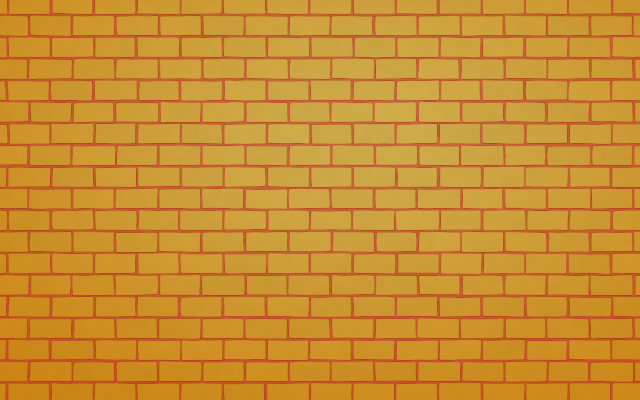
This texture is drawn by a Shadertoy shader. Its source:

```glsl
// Running-bond wall of ochre bricks with uneven terracotta joints.
// Each brick is a rounded box whose four sides tilt and wobble by hashes;
// dark red rims shade the joints and a radial glow tints the whole wall.

#define BRICKS vec2(14.83, 18.5)      // repeats across and down
#define PHASE vec2(-0.174, 0.19)      // position of the first joints
#define JOINT 0.0031                  // mean half joint, in canvas heights
#define TILT 0.0026                   // random slant of each side
#define WOBBLE 0.0016                 // waviness of each side
#define ROUNDING 0.0035               // corner radius
#define RIM 0.0022                    // width of the dark rim in the joints
#define GLOW_CENTRE vec2(0.57, 0.68)

const vec3 BRICK_LIGHT   = vec3(0.805, 0.665, 0.285);
const vec3 BRICK_DEEP    = vec3(0.800, 0.520, 0.075);
const vec3 MORTAR_LIGHT  = vec3(0.775, 0.400, 0.230);
const vec3 MORTAR_DEEP   = vec3(0.760, 0.310, 0.110);
const vec3 RIM_COLOUR    = vec3(0.660, 0.165, 0.075);

float hash(vec2 p) {
    return fract(sin(dot(p, vec2(127.1, 311.7))) * 43758.5453);
}

float noise(vec2 p) {
    vec2 i = floor(p), f = fract(p);
    f = f * f * (3.0 - 2.0 * f);
    return mix(mix(hash(i), hash(i + vec2(1, 0)), f.x),
               mix(hash(i + vec2(0, 1)), hash(i + vec2(1, 1)), f.x), f.y);
}

// Inset of one side of a brick at position t along it
float sideInset(vec2 id, float side, float t) {
    vec2 seed = id + side * vec2(37.0, 17.0);
    float slant = mix(hash(seed), hash(seed + 5.3), t) - 0.5;
    float wave = noise(vec2(t * 4.0, 0.5) + seed * 9.0) - 0.5;
    return JOINT + TILT * slant + WOBBLE * wave;
}

// Signed distance to a rounded corner box, from its distances to the sides
float roundedBox(vec2 inside) {
    vec2 q = ROUNDING - inside;
    return length(max(q, 0.0)) + min(max(q.x, q.y), 0.0) - ROUNDING;
}

void mainImage(out vec4 fragColor, in vec2 fragCoord) {
    vec2 uv = fragCoord / iResolution.xy;
    float pixel = 1.0 / iResolution.y;
    vec2 size = vec2(iResolution.x / iResolution.y, 1.0) / BRICKS;

    // Brick cell, with every other row shifted by half a brick
    vec2 grid = uv * BRICKS + PHASE;
    float row = floor(grid.y);
    grid.x -= 0.5 * mod(row, 2.0);

    // Shift neighbouring bricks' shared joint by the same amount
    float column = floor(grid.x);
    float leftShift = 0.04 * (hash(vec2(column, row)) - 0.5);
    float rightShift = 0.04 * (hash(vec2(column + 1.0, row)) - 0.5);
    vec2 id = vec2(column, row);
    vec2 cell = fract(grid);
    if (cell.x < leftShift) {
        id.x -= 1.0;
        cell.x += 1.0;
    } else if (cell.x > 1.0 + rightShift) {
        id.x += 1.0;
        cell.x -= 1.0;
    }
    leftShift = 0.04 * (hash(id) - 0.5);
    rightShift = 0.04 * (hash(id + vec2(1, 0)) - 0.5);

    // Distances inward from the irregular sides
    vec2 low = (cell - vec2(leftShift, 0.0)) * size;
    vec2 high = (vec2(1.0 + rightShift, 1.0) - cell) * size;
    low -= vec2(sideInset(id, 1.0, cell.y), sideInset(id, 2.0, cell.x));
    high -= vec2(sideInset(id, 3.0, cell.y), sideInset(id, 4.0, cell.x));
    float dist = roundedBox(min(low, high));

    // Glow: pale near its centre, deep orange toward the corners
    float depth = smoothstep(0.0, 0.95, length(uv - GLOW_CENTRE));
    vec3 brick = mix(BRICK_LIGHT, BRICK_DEEP, depth);
    vec3 mortar = mix(MORTAR_LIGHT, MORTAR_DEEP, depth);

    // Faint differences between bricks and within their faces
    brick *= 1.0 + 0.025 * (hash(id + 8.1) - 0.5);
    brick *= 1.0 + 0.02 * (noise(cell * vec2(6.0, 3.0) + id * 7.0) - 0.5);

    // Rims: strong beneath each brick, patchy on its other sides
    float beneath = 1.0 - smoothstep(-0.001, 0.001, low.y);
    float patchy = smoothstep(0.35, 0.8, noise(cell * vec2(3.0, 2.0) + id * 11.0));
    float rim = 1.0 - smoothstep(0.3 * RIM, RIM, dist);
    mortar = mix(mortar, RIM_COLOUR, rim * max(0.7 * beneath, 0.65 * patchy));

    float softness = max(0.7 * pixel, 0.0009);
    float face = 1.0 - smoothstep(-softness, softness, dist);
    fragColor = vec4(mix(mortar, brick, face), 1.0);
}
```
